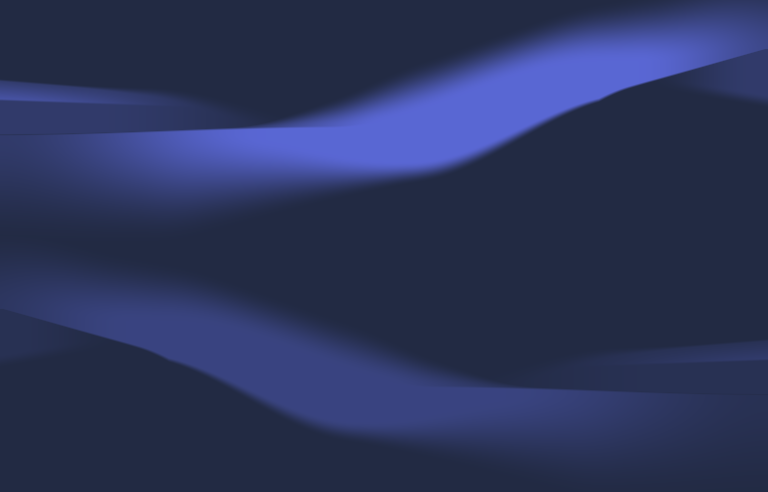
A Shadertoy shader for this background:

```glsl
const vec3 NIGHT = vec3(0.133, 0.165, 0.263);
const vec3 INDIGO = vec3(0.350, 0.402, 0.828);
const float LOWER_STRENGTH = 0.42;  // brightness of the mirrored wave
const float LOWER_SHIFT = 0.528;    // its drop, in canvas heights
const float EDGE = 0.003;           // softness of crisp edges
const float VEIL = 0.27;            // brightness of the thin side folds

float fadeOut(float distance01) {
    return 1.0 - smoothstep(0.0, 1.0, distance01);
}

float below(float y, float line, float softness) {
    return smoothstep(line - softness, line + softness, y);
}

// Upper and lower limits of the bright core, measured down from the top
float coreTop(float x) {
    return 0.274 - 0.016 * smoothstep(0.0, 0.45, x)
                 - 0.132 * smoothstep(0.43, 0.78, x)
                 - 0.028 * smoothstep(0.846, 1.0, x);
}

float coreBottom(float x) {
    return 0.329 - 0.061 * (1.0 - smoothstep(0.26, 0.52, x))
                 - 0.138 * smoothstep(0.534, 0.82, x)
                 - 0.430 * max(x - 0.78, 0.0);
}

// Core with a glow whose reach changes along the wave
float ribbon(vec2 p, float top, float bottom) {
    float reachUp = 0.006 + 0.092 * smoothstep(0.30, 0.55, p.x)
                          + 0.071 * smoothstep(0.65, 1.0, p.x);
    float reachDown = 0.006 + 0.187 * (1.0 - smoothstep(0.195, 0.56, p.x))
                            + 0.037 * (1.0 - smoothstep(0.52, 0.85, p.x));
    float lift = mix(0.25, 1.0, smoothstep(0.28, 0.50, p.x));
    float above = lift * fadeOut((top - p.y) / reachUp);
    float under = fadeOut((p.y - bottom) / reachDown);
    float strength = 0.27 + 0.73 * smoothstep(0.0, 0.35, p.x)
                          - 0.55 * smoothstep(0.83, 1.03, p.x);
    return strength * mix(above, under, below(p.y, top, EDGE));
}

// Thin sheet on the left, with a bright strip along its crest
float leftFold(vec2 p, float top) {
    float crest = 0.163 + 0.125 * p.x + 0.049 * smoothstep(0.195, 0.42, p.x);
    float stripEnd = 0.203 + 0.055 * p.x;
    float softness = mix(0.003, 0.022, smoothstep(0.08, 0.35, p.x));
    float sheet = VEIL * (1.0 - smoothstep(0.12, 0.45, p.x));
    float across = clamp((p.y - crest) / max(stripEnd - crest, 0.005), 0.0, 1.0);
    float strip = 0.42 * across * (1.0 - smoothstep(0.0, 0.27, p.x));
    strip *= 1.0 - below(p.y, stripEnd, EDGE);
    return (sheet + strip) * below(p.y, crest, softness)
                           * (1.0 - below(p.y, top, EDGE));
}

// Faint sheet opening under the right tail
float rightFold(vec2 p, float bottom) {
    float hem = 0.170 + 0.260 * (p.x - 0.86);
    float strength = VEIL * smoothstep(0.84, 0.98, p.x);
    return strength * below(p.y, bottom, EDGE) * (1.0 - below(p.y, hem, 0.014));
}

float wave(vec2 p) {
    float top = coreTop(p.x);
    float bottom = max(coreBottom(p.x), top);
    float folds = max(leftFold(p, top), rightFold(p, bottom));
    return max(ribbon(p, top, bottom), folds);
}

void mainImage(out vec4 fragColor, in vec2 fragCoord) {
    vec2 p = fragCoord / iResolution.xy;
    p.y = 1.0 - p.y;

    // The second wave is the first one mirrored and lowered
    float upper = wave(p);
    float lower = LOWER_STRENGTH * wave(vec2(1.0 - p.x, p.y - LOWER_SHIFT));
    float glow = clamp(max(upper, lower), 0.0, 1.0);

    fragColor = vec4(mix(NIGHT, INDIGO, glow), 1.0);
}
```
